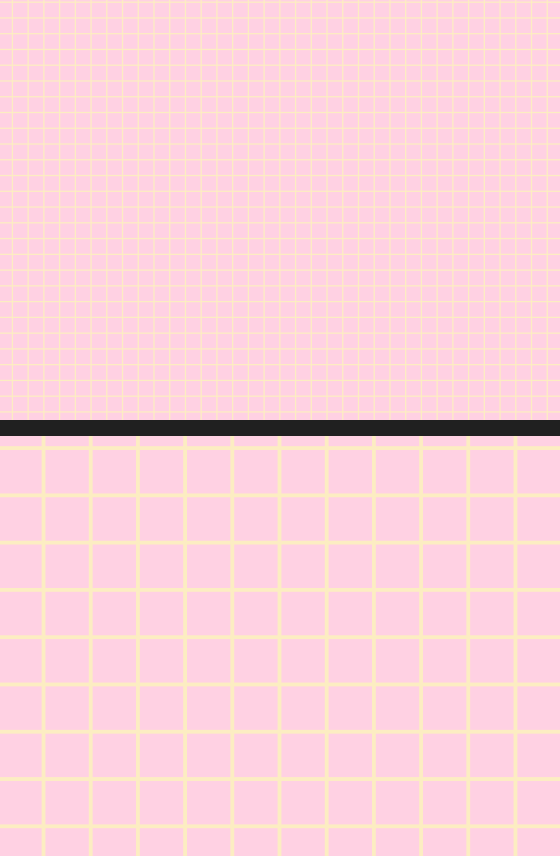
Top, the full canvas; bottom, a detail of the centre.
Give the GLSL for this pattern, as a WebGL 2 fragment shader.

```glsl
#version 300 es
precision highp float;

uniform vec2 u_resolution;
out vec4 fragColor;

const vec3 PINK = vec3(1.0, 0.82, 0.89);
const vec3 CREAM = vec3(0.99, 0.93, 0.76);

// Repeats across and down, and one crossing as a share of the canvas
const vec2 REPEATS = vec2(35.6, 26.65);
const vec2 CROSSING = vec2(0.4997, 0.507);
const float LINE_WIDTH = 0.003; // share of canvas height

// Signed distance to the nearest line on each axis, in canvas heights
vec2 nearestLine(vec2 uv, vec2 anchor, vec2 repeats, float aspect) {
    vec2 cell = fract((uv - anchor) * repeats + 0.5) - 0.5;
    return cell / repeats * vec2(aspect, 1.0);
}

// Share of a pixel-wide box covered by a line of the given width
float lineCoverage(float dist, float width, float pixel) {
    float high = min(dist + 0.5 * pixel, 0.5 * width);
    float low = max(dist - 0.5 * pixel, -0.5 * width);
    return clamp((high - low) / pixel, 0.0, 1.0);
}

void main() {
    vec2 uv = gl_FragCoord.xy / u_resolution;
    float aspect = u_resolution.x / u_resolution.y;
    float pixel = 1.0 / u_resolution.y;

    // Upright and level lines
    vec2 dist = nearestLine(uv, CROSSING, REPEATS, aspect);
    float upright = lineCoverage(dist.x, LINE_WIDTH, pixel);
    float level = lineCoverage(dist.y, LINE_WIDTH, pixel);

    // Union of both line sets over the ground
    float grid = 1.0 - (1.0 - upright) * (1.0 - level);
    fragColor = vec4(mix(PINK, CREAM, grid), 1.0);
}
```
